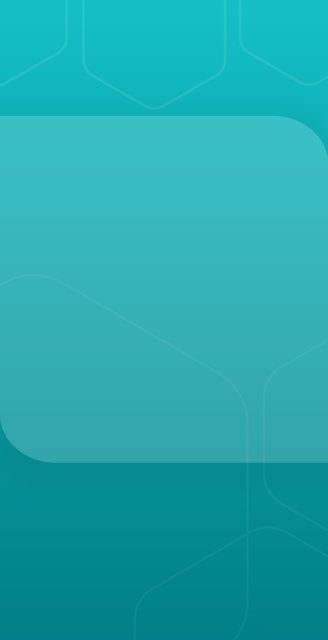
Write a WebGL 1 fragment shader that draws this background.

```glsl
precision highp float;

uniform vec2 u_resolution;

// Signed distance to a rounded hexagon with a vertex at the top
float hexagon(vec2 p, float apothem, float radius) {
  const vec3 k = vec3(-0.8660254, 0.5, 0.57735);
  float inner = apothem - radius;
  p = abs(p.yx);
  p -= 2.0 * min(dot(k.xy, p), 0.0) * k.xy;
  p -= vec2(clamp(p.x, -k.z * inner, k.z * inner), inner);
  return length(p) * sign(p.y) - radius;
}

// Coverage of a thin hexagon outline
float outline(vec2 p, float apothem, float radius, float pixel) {
  float d = abs(hexagon(p, apothem, radius));
  return 1.0 - smoothstep(0.0, 0.0016 + pixel, d);
}

// Panel rounded only at its upper right and lower left corners
float panel(vec2 p) {
  vec2 q = (p - vec2(0.2565, 0.548)) * vec2(1.0, 1.15);
  float radius = q.x * q.y > 0.0 ? 0.087 : 0.0;
  vec2 d = abs(q) - vec2(0.2565, 0.271 * 1.15) + radius;
  return length(max(d, 0.0)) + min(max(d.x, d.y), 0.0) - radius;
}

void main() {
  vec2 p = gl_FragCoord.xy / u_resolution.y;
  float pixel = 1.0 / u_resolution.y;

  // Vertical teal gradient
  vec3 deepTeal = vec3(0.0, 0.5, 0.525);
  vec3 brightTeal = vec3(0.075, 0.75, 0.775);
  vec3 color = mix(deepTeal, brightTeal, p.y);

  // Soft shadow outside the panel
  float cover = clamp(0.5 - panel(p) / pixel, 0.0, 1.0);
  float shadow = 1.0 - smoothstep(-0.02, 0.07, panel(p + vec2(0.0, 0.012)));
  color *= 1.0 - 0.045 * shadow * (1.0 - cover);

  // Small hexagons along the top
  float small = outline(p - vec2(0.241, 0.954), 0.1107, 0.0286, pixel);
  small = max(small, outline(p - vec2(-0.005, 0.988), 0.109, 0.0286, pixel));
  small = max(small, outline(p - vec2(0.483, 0.988), 0.108, 0.0286, pixel));

  // Larger, fainter hexagons below
  float large = outline(p - vec2(0.052, 0.198), 0.3346, 0.092, pixel);
  large = max(large, outline(p - vec2(0.570, 0.320), 0.1576, 0.055, pixel));
  large = max(large, outline(p - vec2(0.419, -0.056), 0.2083, 0.055, pixel));
  color = mix(color, vec3(1.0), 0.11 * small + 0.055 * large);

  // Translucent white panel
  color = mix(color, vec3(1.0), 0.175 * cover);

  gl_FragColor = vec4(color, 1.0);
}
```
